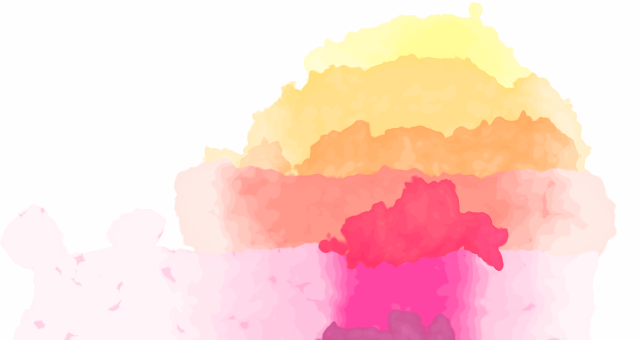
This background is drawn by a WebGL 2 fragment shader. Its source:

```glsl
#version 300 es
precision highp float;
// Layered watercolor clouds: yellow, orange, coral and magenta washes on white paper.
uniform vec2 u_resolution;
out vec4 outColor;

vec2 hash2(vec2 p) {
  vec3 h = fract(p.xyx * vec3(0.1031, 0.103, 0.0973));
  h += dot(h, h.yzx + 33.33);
  return fract((h.xx + h.yz) * h.zy);
}

// Cellular noise: distance to the nearest scattered point
float cells(vec2 p) {
  vec2 id = floor(p), f = fract(p);
  float nearest = 2.0;
  for (int y = -1; y <= 1; y++)
    for (int x = -1; x <= 1; x++) {
      vec2 o = vec2(x, y);
      nearest = min(nearest, length(o + hash2(id + o) - f));
    }
  return nearest;
}

// Layered sines bend the coordinates like wet paper
vec2 wobble(vec2 p) {
  vec2 w = vec2(0.0);
  float freq = 13.0, amp = 0.011;
  for (int i = 0; i < 4; i++) {
    w += amp * sin(freq * p.yx + vec2(1.3, 4.1) * float(i + 1) + 2.0 * sin(freq * 0.7 * p));
    p = mat2(0.8, 0.6, -0.6, 0.8) * p;
    freq *= 1.9;
    amp *= 0.55;
  }
  return w;
}

float ellipse(vec2 p, float x, float y, float rx, float ry) {
  return (length((p - vec2(x, y)) / vec2(rx, ry)) - 1.0) * min(rx, ry);
}

float box(vec2 p, vec2 center, vec2 halfSize) {
  vec2 q = abs(p - center) - halfSize;
  return length(max(q, 0.0)) + min(max(q.x, q.y), 0.0);
}

// Flat tonal steps with smoothed borders
float tones(float v, float count) {
  v = clamp(v, 0.0, 1.0) * count;
  float w = clamp(fwidth(v), 0.001, 0.5);
  return (floor(v) + smoothstep(0.5 - w, 0.5 + w, fract(v))) / count;
}

// Soft band along one axis: rises over a..b, falls over c..d
float band(float x, float a, float b, float c, float d) {
  return smoothstep(a, b, x) * (1.0 - smoothstep(c, d, x));
}

// Lays one wash over another, with pigment gathered at its rim
vec3 wash(vec3 under, float d, vec3 tint, vec3 rim) {
  float aa = 1.2 / u_resolution.y;
  float pigment = tones(0.75 * exp(min(d, 0.0) * 55.0), 4.0);
  return mix(under, mix(tint, rim, pigment), 1.0 - smoothstep(-aa, aa, d));
}

void main() {
  vec2 p = gl_FragCoord.xy / u_resolution.y;
  p.x *= 1.882 * u_resolution.y / u_resolution.x;
  vec2 q = p + wobble(p);
  float puffs = cells(q * 14.0);
  float grain = 0.6 * cells(q * vec2(8.0, 11.0) + 7.0) + 0.4 * cells(q * 24.0) - 0.45;
  float ragged = 0.035 * (puffs - 0.45) + 0.014 * (cells(q * 37.0) - 0.45);
  vec3 color = vec3(1.0, 0.998, 0.998);

  // Pale lemon crown
  float d = min(ellipse(q, 1.24, 0.74, 0.325, 0.22), ellipse(q, 0.96, 0.8, 0.06, 0.06));
  d = min(d, ellipse(q, 1.4, 0.965, 0.025, 0.03)) + ragged * 0.7;
  float glow = 1.0 - length((q - vec2(1.3, 0.85)) / vec2(0.36, 0.24)) + 0.4 * grain;
  vec3 tint = mix(vec3(1.0, 0.99, 0.84), vec3(1.0, 0.99, 0.6), tones(glow * 1.3, 5.0));
  color = wash(color, d, tint, vec3(1.0, 0.98, 0.75));

  // Golden cloud with cream shoulders
  d = min(ellipse(q, 1.2, 0.5, 0.45, 0.33), ellipse(q, 1.55, 0.5, 0.19, 0.27));
  d = min(d, ellipse(q, 0.88, 0.5, 0.17, 0.24));
  d = max(min(d, ellipse(q, 0.66, 0.52, 0.06, 0.04)) + ragged, 0.44 - q.y);
  float body = tones(band(q.x, 0.66, 0.97, 1.5, 1.64) + 0.6 * grain, 6.0);
  tint = mix(vec3(1.0, 0.95, 0.83), vec3(1.0, 0.875, 0.55), body);
  color = wash(color, d, tint, mix(vec3(1.0, 0.92, 0.73), vec3(1.0, 0.87, 0.43), body));

  // Orange row of puffs
  d = min(ellipse(q, 0.78, 0.48, 0.06, 0.1), ellipse(q, 1.03, 0.49, 0.15, 0.14));
  d = min(d, ellipse(q, 1.25, 0.49, 0.16, 0.135));
  d = max(min(d, ellipse(q, 1.5, 0.49, 0.23, 0.155)) + ragged, 0.45 - q.y);
  body = band(q.x, 0.72, 0.95, 1.54, 1.74);
  tint = mix(vec3(1.0, 0.89, 0.76), vec3(1.0, 0.74, 0.5), tones(body + 0.5 * grain, 6.0));
  tint = mix(tint, vec3(1.0, 0.67, 0.36), tones(body * (0.3 + 1.3 * grain), 4.0));
  color = wash(color, d, tint, mix(vec3(1.0, 0.85, 0.65), vec3(1.0, 0.66, 0.35), body));

  // Coral band fading to blush at both sides
  d = min(box(q, vec2(1.16, 0.365), vec2(0.58, 0.125)), ellipse(q, 0.62, 0.4, 0.12, 0.13));
  d = min(d, ellipse(q, 1.7, 0.37, 0.1, 0.14)) + ragged * 0.6;
  glow = 1.0 - length((q - vec2(1.15, 0.39)) / vec2(0.56, 0.26));
  body = tones(2.6 * glow + 0.5 * grain, 7.0);
  tint = mix(vec3(1.0, 0.92, 0.9), vec3(1.0, 0.6, 0.55), body);
  tint = mix(tint, vec3(1.0, 0.49, 0.46), tones(body * 1.1 * grain, 4.0));
  color = wash(color, d, tint, mix(vec3(1.0, 0.9, 0.87), vec3(1.0, 0.55, 0.49), body));

  // Blush ground with a magenta core
  d = min(ellipse(q, 0.1, 0.29, 0.095, 0.085), ellipse(q, 0.395, 0.31, 0.08, 0.075));
  d = min(d, box(q, vec2(0.92, 0.08), vec2(0.83, 0.185)));
  d = min(d, ellipse(q, 0.12, 0.0, 0.08, 0.1)) + ragged * 0.5;
  float blush = tones(band(q.x, 0.42, 0.95, 1.38, 1.72) + 0.3 * grain, 7.0);
  float core = tones(band(q.x, 0.91, 1.06, 1.3, 1.45) + 0.35 * grain, 6.0);
  tint = mix(vec3(1.0, 0.962, 0.972), vec3(1.0, 0.76, 0.87), blush);
  tint = mix(tint, vec3(1.0, 0.27, 0.64), core);
  color = wash(color, d, tint, tint * vec3(1.0, 0.985, 0.99));

  // Crimson mound sinking into the magenta
  d = min(ellipse(q, 1.26, 0.36, 0.11, 0.115), ellipse(q, 1.1, 0.29, 0.1, 0.085));
  d = min(d, ellipse(q, 1.27, 0.28, 0.21, 0.13));
  d = max(min(d, ellipse(q, 1.0, 0.275, 0.04, 0.022)) + ragged, 0.23 - q.y + 2.0 * ragged);
  tint = mix(vec3(1.0, 0.39, 0.49), vec3(1.0, 0.2, 0.43), tones((0.43 - q.y) * 4.0 + grain, 5.0));
  tint = mix(tint, vec3(1.0, 0.38, 0.66), tones(smoothstep(1.36, 1.5, q.x) * 0.6, 4.0));
  color = wash(color, d, tint, vec3(1.0, 0.25, 0.41));

  // Mauve tufts along the lower edge
  d = min(ellipse(q, 1.2, 0.0, 0.065, 0.1), ellipse(q, 1.3, 0.0, 0.05, 0.065));
  d = min(d, ellipse(q, 1.1, 0.0, 0.19, 0.035)) + ragged * 0.8;
  tint = mix(vec3(0.86, 0.42, 0.66), vec3(0.78, 0.33, 0.55), tones(0.5 + 1.4 * grain, 4.0));
  color = wash(color, d, tint, vec3(0.83, 0.29, 0.57));

  outColor = vec4(color, 1.0);
}
```
